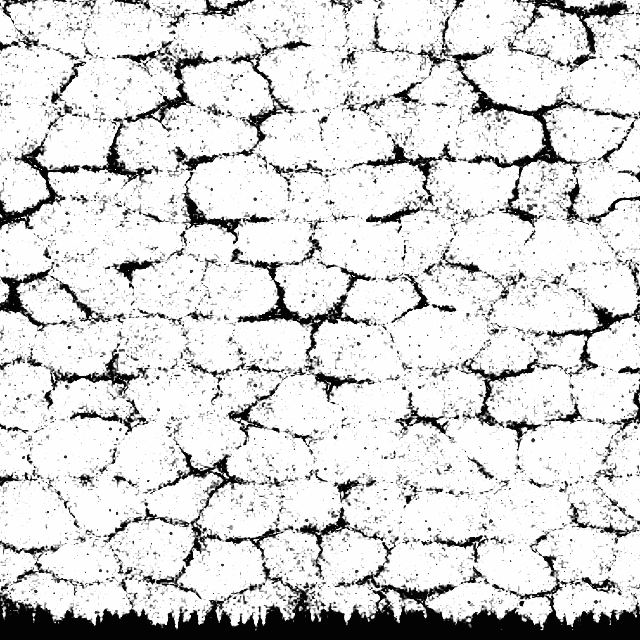
Write a three.js fragment shader that draws this texture.

```glsl
// Dry stone wall as a high-contrast ink print, with dark ragged ground below.
// Weighted cellular noise lays the stones; rounded border distances, stains
// and ground set an ink density that is thresholded against fine grain.
#define STONES vec2(9.0, 12.0)   // stones across and up
#define COURSING vec2(1.0, 1.25) // stretch that flattens the courses
#define JITTER vec2(0.72, 0.48)  // irregularity of stone centres
#define SIZE_SPREAD 0.32         // variation of stone sizes
#define ROUNDING 18.0            // lower values round the corners more
#define CRACK_WIDTH 0.062        // widest dark joint, in stone units
#define HALO_WIDTH 0.095         // reach of the speckled mortar
#define GRAIN_SCALE 370.0        // finest grains across the canvas
#define SOFTNESS 0.18            // softness of the ink threshold
#define PIT_SCALE 62.0           // pit cells across the canvas
#define GROUND_LEVEL 0.034       // height of the solid ground

varying vec2 vUv;

const vec3 PAPER = vec3(0.995);
const vec3 INK = vec3(0.01);

float hash(vec2 p) {
  vec3 q = fract(p.xyx * 0.1031);
  q += dot(q, q.yzx + 33.33);
  return fract((q.x + q.y) * q.z);
}

vec2 hash2(vec2 p) {
  return vec2(hash(p + 17.3), hash(p + 61.7));
}

float noise(vec2 p) {
  vec2 i = floor(p), f = fract(p);
  f = f * f * (3.0 - 2.0 * f);
  return mix(mix(hash(i), hash(i + vec2(1.0, 0.0)), f.x),
             mix(hash(i + vec2(0.0, 1.0)), hash(i + 1.0), f.x), f.y);
}

float layered(vec2 p) {
  return 0.55 * noise(p) + 0.3 * noise(p * 2.1 + 7.7) + 0.15 * noise(p * 4.3 + 3.1);
}

// Stone centre in a cell; every other row is shifted by half a stone.
vec2 stoneCentre(vec2 cell) {
  return cell + 0.5 + vec2(0.5 * mod(cell.y, 2.0), 0.0) + JITTER * (hash2(cell) - 0.5);
}

float stonePower(vec2 cell, vec2 p) {
  vec2 d = (stoneCentre(cell) - p) * COURSING;
  return dot(d, d) - SIZE_SPREAD * hash(cell + 5.9);
}

// Returns rounded distance to the joint, and height above the stone centre.
vec2 stoneWall(vec2 p) {
  vec2 base = floor(p), home = base;
  float nearest = 1e3;
  for (int y = -2; y <= 2; y++)
    for (int x = -2; x <= 2; x++) {
      vec2 cell = base + vec2(float(x), float(y));
      float power = stonePower(cell, p);
      if (power < nearest) { nearest = power; home = cell; }
    }
  vec2 centre = stoneCentre(home);
  vec2 slope = 2.0 * COURSING * COURSING * STONES / 11.0;
  float sum = 1e-6;
  for (int y = -2; y <= 2; y++)
    for (int x = -2; x <= 2; x++) {
      if (x == 0 && y == 0) continue;
      vec2 cell = home + vec2(float(x), float(y));
      float gap = stonePower(cell, p) - nearest;
      sum += exp(-ROUNDING * gap / length((stoneCentre(cell) - centre) * slope));
    }
  return vec2(-log(sum) / ROUNDING, p.y - centre.y);
}

// Sparse round pits of varied size.
float pits(vec2 uv) {
  vec2 p = uv * PIT_SCALE, cell = floor(p);
  vec2 c = 0.25 + 0.5 * hash2(cell);
  float size = hash(cell + 2.5);
  float radius = 0.03 + 0.13 * size * size * size;
  float d = length(fract(p) - c) + 0.1 * (noise(p * 6.0) - 0.5);
  return step(0.78, hash(cell)) * (1.0 - smoothstep(radius - 0.03, radius + 0.06, d));
}

// Ink added by the solid ground and the upright tufts above it.
float groundInk(vec2 uv) {
  float tuft = layered(vec2(uv.x * 11.0, 3.0));
  float streak = 0.6 * noise(vec2(uv.x * 170.0, uv.y * 28.0)) + 0.4 * noise(uv * vec2(60.0, 30.0));
  float top = GROUND_LEVEL + 0.01 + 0.13 * tuft * tuft;
  float tufts = 1.0 - smoothstep(GROUND_LEVEL - 0.015, top, uv.y);
  float edge = uv.y + 0.045 * (0.5 - streak);
  float solid = 1.0 - smoothstep(GROUND_LEVEL - 0.016, GROUND_LEVEL + 0.012, edge);
  return tufts * (0.75 * streak - 0.05) + 0.8 * solid;
}

void main() {
  // Wobbly stone outlines
  vec2 p = vUv * STONES;
  p += 0.3 * (vec2(layered(p * 1.7), layered(p * 1.7 + 31.0)) - 0.5);
  p += 0.07 * (vec2(noise(p * 8.0), noise(p * 8.0 + 13.0)) - 0.5);
  vec2 wall = stoneWall(p);
  float joint = abs(wall.x + 0.035 * (noise(p * 17.0) - 0.5));

  // Joints: broken dark cracks, heavier under stones, in speckled mortar
  float strength = smoothstep(0.32, 0.7, layered(vUv * 15.0 + 4.0));
  strength *= mix(0.6, 1.0, smoothstep(0.2, 0.5, vUv.y));
  float under = 1.0 - smoothstep(-0.4, 0.25, wall.y);
  float width = 0.012 + CRACK_WIDTH * strength * (0.3 + 0.7 * under);
  float crack = exp(-pow(joint / width, 2.0)) * (0.25 + 0.75 * strength);
  float halo = exp(-joint / HALO_WIDTH) * (0.3 + 0.7 * layered(vUv * 26.0));

  // Ink density against fine grain
  float stain = smoothstep(0.42, 0.8, layered(vUv * 22.0 + 50.0));
  float density = 0.1 + 0.17 * stain + 0.3 * halo + 0.5 * crack + groundInk(vUv);
  float grain = 0.5 * noise(vUv * GRAIN_SCALE) + 0.3 * noise(vUv * GRAIN_SCALE * 0.53 + 9.0)
              + 0.2 * noise(vUv * GRAIN_SCALE * 0.23 + 21.0);
  float ink = smoothstep(-SOFTNESS, SOFTNESS, density - grain);
  ink = max(ink, 0.85 * pits(vUv));
  gl_FragColor = vec4(mix(PAPER, INK, ink), 1.0);
}
```
